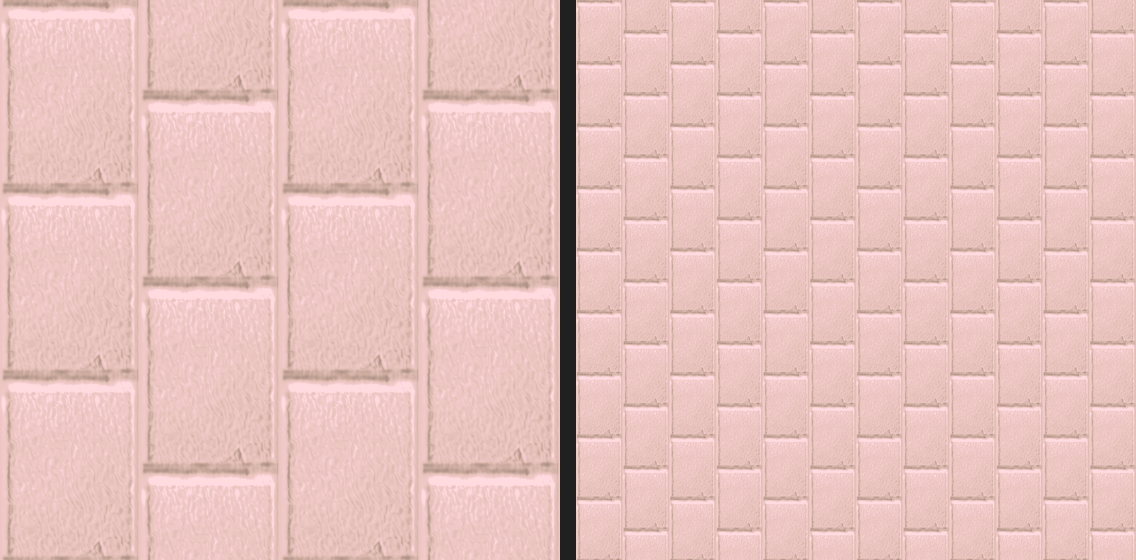
Left: one tile. Right: repeated 3 by 3.
Write a WebGL 1 fragment shader that draws this texture.

```glsl
precision highp float;

uniform vec2 u_resolution;

const vec2 BLOCKS = vec2(4.0, 3.0);
const float ASPECT = 0.75;  // block width over block height
const vec3 SHADOW = vec3(0.79, 0.66, 0.61);
const vec3 TAN = vec3(0.88, 0.74, 0.71);
const vec3 CLAY = vec3(0.92, 0.77, 0.75);
const vec3 PINK = vec3(0.95, 0.79, 0.79);
const vec3 GLINT = vec3(1.0, 0.86, 0.88);

// Gradient at a lattice point; the lattice wraps, sheared sideways on each vertical wrap.
vec2 gradientAt(vec2 cell, vec2 period, float shear) {
  cell.x -= shear * floor(cell.y / period.y);
  cell = mod(cell, period);
  float angle = 6.2832 * fract(sin(dot(cell, vec2(12.99, 78.23))) * 4375.85);
  return vec2(cos(angle), sin(angle));
}

float gradientNoise(vec2 p, vec2 period, float shear) {
  vec2 i = floor(p), f = p - i;
  vec2 w = f * f * f * (f * (f * 6.0 - 15.0) + 10.0);
  vec2 e = vec2(1.0, 0.0);
  float a = dot(gradientAt(i, period, shear), f);
  float b = dot(gradientAt(i + e.xy, period, shear), f - e.xy);
  float c = dot(gradientAt(i + e.yx, period, shear), f - e.yx);
  float d = dot(gradientAt(i + e.xx, period, shear), f - e.xx);
  return mix(mix(a, b, w.x), mix(c, d, w.x), w.y);
}

float wrappedNoise(vec2 uv, vec2 period) {
  return gradientNoise(uv * period, period, 0.0);
}

float ridge(float x, float center, float width) {
  float t = (x - center) / width;
  return exp(-t * t);
}

float blob(vec2 p, vec2 center, vec2 size) {
  vec2 q = (p - center) / size;
  return exp(-dot(q, q));
}

// One inside the span, fading to zero at both ends.
float span(float x, float lo, float hi, float soft) {
  return smoothstep(lo, lo + soft, x) * (1.0 - smoothstep(hi - soft, hi, x));
}

// Signed distance to a line, positive on its left.
float leftOf(vec2 p, vec2 a, vec2 b) {
  vec2 d = normalize(b - a);
  return dot(p - a, vec2(-d.y, d.x));
}

// Slanted grain lit from the upper left.
float plasterRelief(vec2 uv, float wave, float ripple) {
  vec2 period = vec2(40.0, 30.0);
  vec2 g = vec2(uv.x * 40.0 + uv.y * 20.0, uv.y * 30.0) + vec2(1.6 * wave + 0.9 * ripple, 1.2 * ripple);
  float relief = gradientNoise(g + vec2(0.4, -0.25), period, 20.0) - gradientNoise(g, period, 20.0);
  return relief + 0.35 * wrappedNoise(uv, vec2(27.0, 31.0));
}

// Broken corner of the face rising from the lower joint.
float chipTone(vec2 p) {
  vec2 tip = vec2(0.527, 0.096);
  float right = leftOf(p, tip, vec2(0.563, 0.005));
  float left = leftOf(p, vec2(0.43, 0.022), tip) + 0.012 * ridge(p.x, 0.485, 0.025);
  float dist = max(left, right);
  float fade = span(p.y, 0.012, 0.13, 0.02);
  float inside = 1.0 - smoothstep(-0.012, 0.008, dist);
  float rim = ridge(dist, 0.012, 0.009) * (0.4 + 0.6 * smoothstep(-0.03, 0.0, right));
  float crease = ridge(dist, -0.002, 0.008) * (0.45 + 0.55 * smoothstep(-0.03, 0.0, right));
  return fade * (0.3 * rim - 0.2 * inside - 0.45 * crease);
}

// Mortar joints and bevels around one block.
float jointTone(vec2 p, float drift, float wave, float ripple) {
  float s = fract(p.y + 0.5) - 0.5;  // height above the nearest horizontal joint
  float x = p.x;
  float across = span(x, 0.0, ASPECT, 0.03);
  float face = span(x, 0.035, 0.728, 0.025);
  float upright = span(p.y, 0.012, 0.925, 0.03);

  // One wide brown hollow, darkest where the upper face ends
  float shade = 0.55 * ridge(s, -0.018 + 0.02 * wave, 0.034) * (0.9 + 0.7 * drift);
  shade += 0.3 * ridge(s, -0.03 + 0.02 * wave, 0.014) * (0.8 + 1.2 * ripple);
  shade += 0.4 * ridge(s, 0.012, 0.012) * (0.8 + 1.2 * wave);
  float lit = 0.4 * ridge(s, -0.077 + 0.03 * wave, 0.022) * (0.9 + 0.9 * drift);
  lit += 0.22 * ridge(s, -0.09, 0.01) * (1.0 + wave);
  lit -= 0.14 * ridge(s, -0.109, 0.007);
  float tone = across * (face * lit - shade);

  // Left groove and right bevel
  tone -= upright * 0.45 * (1.0 + 0.8 * wave) * ridge(x, 0.048, 0.009);
  tone -= upright * 0.25 * ridge(x, 0.055, 0.024);
  tone += upright * 0.2 * ridge(x, 0.023, 0.013);
  tone += upright * 0.4 * (1.0 + ripple) * ridge(x, 0.712, 0.009);
  tone -= upright * 0.25 * ridge(x, 0.694, 0.01);
  tone -= upright * 0.2 * ridge(x, 0.727, 0.006);
  return tone - 0.35 * ridge(x, 0.737, 0.006);
}

// Chips and notches that every block carries.
float wearTone(vec2 p) {
  float tone = 0.5 * blob(p, vec2(0.017, 0.84), vec2(0.013, 0.04));
  tone -= 0.45 * blob(p, vec2(0.028, 0.885), vec2(0.012, 0.022));
  tone -= 0.3 * blob(p, vec2(0.036, 0.81), vec2(0.008, 0.03));
  tone -= 0.5 * blob(p, vec2(0.572, 0.962), vec2(0.007, 0.022));
  tone += 0.45 * blob(p, vec2(0.65, 0.958), vec2(0.06, 0.02));
  tone -= 0.35 * blob(p, vec2(0.675, 0.015), vec2(0.03, 0.012));
  return tone + 0.45 * blob(p, vec2(0.712, 0.9), vec2(0.013, 0.02)) + chipTone(p);
}

vec3 clayRamp(float tone) {
  vec3 c = mix(SHADOW, TAN, clamp(tone * 4.0, 0.0, 1.0));
  c = mix(c, CLAY, clamp(tone * 4.0 - 1.0, 0.0, 1.0));
  c = mix(c, PINK, clamp(tone * 4.0 - 2.0, 0.0, 1.0));
  c = mix(c, GLINT, clamp(tone * 4.0 - 3.0, 0.0, 1.0));
  return c * (1.0 + 0.4 * clamp(tone, -0.3, 0.0));
}

void main() {
  // Columns of blocks, every second one shifted by half a block
  vec2 grid = gl_FragCoord.xy / u_resolution * BLOCKS;
  grid.y += 0.5 * mod(floor(grid.x), 2.0);
  vec2 uv = fract(grid);

  float drift = wrappedNoise(uv, vec2(3.0, 4.0));
  float wave = wrappedNoise(uv, vec2(8.0, 9.0));
  float ripple = wrappedNoise(uv, vec2(19.0, 25.0));
  vec2 p = uv * vec2(ASPECT, 1.0) + vec2(0.004, 0.006) * vec2(wave + ripple, wave - ripple);

  // Face fades from pink at the upper left to clay at the lower right
  float inner = span(uv.x, 0.0, 1.0, 0.08) * span(uv.y, 0.0, 1.0, 0.08);
  float slope = 0.34 * (uv.y - 0.5) - 0.16 * (uv.x - 0.5);
  float tone = 0.57 + inner * (slope + 0.16 * drift + 0.08 * wave);
  float grain = span(uv.x, 0.0, 1.0, 0.09) * (0.35 + 0.65 * span(uv.y, 0.0, 0.94, 0.05));
  tone += 0.46 * grain * plasterRelief(uv, wave, ripple);
  tone += jointTone(p, drift, wave, ripple) + wearTone(p);
  gl_FragColor = vec4(clayRamp(tone), 1.0);
}
```
